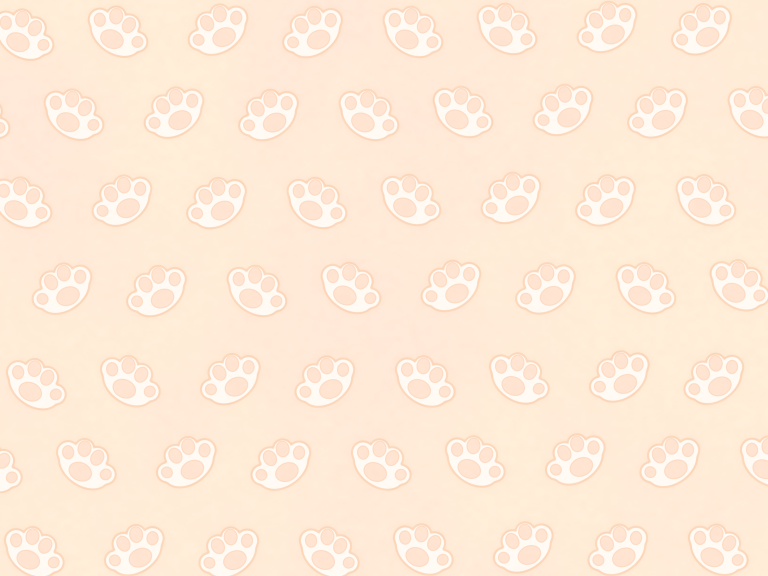
Write a Shadertoy shader that draws this pattern.

```glsl
// Staggered rows of cream paw prints, mirrored in pairs, on mottled peach paper.

// Layout, in canvas heights; four rows by four columns make one block
const float PAW_RADIUS   = 0.0527;
const vec2  FIRST_PAW    = vec2(0.0417, 0.0616);   // from the top left
const vec2  BLOCK        = vec2(0.6753, 0.6068);
const float BLOCK_SHIFT  = 0.0214;                 // sideways step per block down
const float BLOCK_RISE   = 0.0047;                 // upward step per block across
const vec4  ROW_SHIFT    = vec4(0.0, -0.0764, -0.1667, -0.2709);
const vec4  ROW_DROP     = vec4(0.0, 0.1441, 0.2969, 0.4497);
const vec4  COLUMN_SHIFT = vec4(0.0, 0.1632, 0.3368, 0.5009);
const vec4  COLUMN_RISE  = vec4(0.0, 0.0052, 0.0087, 0.0045);

// Paw shape, in paw radii
const vec4 TOES[4] = vec4[4](                      // centre, radii
    vec4(-0.60,  0.42, 0.20, 0.235),
    vec4(-0.06,  0.54, 0.23, 0.275),
    vec4( 0.36,  0.24, 0.22, 0.275),
    vec4( 0.64, -0.31, 0.19, 0.20));
const vec4  TOE_TILT      = vec4(0.10, -0.12, -0.50, -0.90);
const vec4  LOBE_RADIUS   = vec4(0.40, 0.35, 0.39, 0.36);
const vec4  PAD           = vec4(-0.20, -0.22, 0.40, 0.31);
const float PAD_TILT      = -0.42;
const vec4  PALM          = vec4(-0.07, -0.07, 0.95, 0.66);
const float PALM_TILT     = -0.61;
const float OUTLINE_WIDTH = 0.068;
const float RIM_WIDTH     = 0.035;

// Colours
const vec3 PAPER_PINK  = vec3(1.0, 0.912, 0.845);
const vec3 PAPER_CREAM = vec3(1.0, 0.931, 0.845);
const vec3 FUR         = vec3(1.0, 0.980, 0.952);
const vec3 OUTLINE     = vec3(0.985, 0.835, 0.720);
const vec3 PAD_FILL    = vec3(0.998, 0.894, 0.820);
const vec3 PAD_RIM     = vec3(0.990, 0.855, 0.760);
const float GRAIN      = 0.022;

float hash(vec2 p) {
    vec3 q = fract(p.xyx * 0.1031);
    q += dot(q, q.yzx + 33.33);
    return fract((q.x + q.y) * q.z);
}

float noise(vec2 p) {
    vec2 cell = floor(p), f = fract(p);
    f = f * f * (3.0 - 2.0 * f);
    return mix(mix(hash(cell), hash(cell + vec2(1, 0)), f.x),
               mix(hash(cell + vec2(0, 1)), hash(cell + vec2(1, 1)), f.x), f.y);
}

float fbm(vec2 p) {
    float sum = 0.0, weight = 0.5;
    for (int i = 0; i < 4; i++) {
        sum += weight * noise(p);
        p = p * 2.03 + 17.7;
        weight *= 0.5;
    }
    return sum / 0.9375;
}

// Approximate distance to a tilted ellipse given as centre and radii
float ellipseDistance(vec2 p, vec4 shape, float tilt) {
    float c = cos(tilt), s = sin(tilt);
    p = mat2(c, -s, s, c) * (p - shape.xy);
    float k0 = max(length(p / shape.zw), 0.001);
    float k1 = max(length(p / (shape.zw * shape.zw)), 0.001);
    return k0 * (k0 - 1.0) / k1;
}

float smoothUnion(float a, float b, float k) {
    float h = max(k - abs(a - b), 0.0) / k;
    return min(a, b) - 0.25 * h * h * k;
}

// x: distance to the silhouette, y: distance to the pads
vec2 pawDistance(vec2 p) {
    float body = ellipseDistance(p, PALM, PALM_TILT);
    float pads = ellipseDistance(p, PAD, PAD_TILT);
    for (int i = 0; i < 4; i++) {
        body = smoothUnion(body, length(p - TOES[i].xy) - LOBE_RADIUS[i], 0.06);
        pads = min(pads, ellipseDistance(p, TOES[i], TOE_TILT[i]));
    }
    return vec2(body, pads);
}

// Position relative to the closest paw, y up, in paw radii
vec2 pawSpace(vec2 p) {
    vec2 pitch = BLOCK / 4.0;
    float slope = BLOCK_RISE / BLOCK.x;
    int row = int(round((p.y + p.x * slope - FIRST_PAW.y) / pitch.y + 0.04));
    float blockRow = float(row >> 2);
    float rowStart = FIRST_PAW.x + ROW_SHIFT[row & 3] + blockRow * BLOCK_SHIFT;
    int column = int(round((p.x - rowStart) / pitch.x));
    float blockColumn = float(column >> 2);
    int place = column & 3;
    vec2 centre = vec2(rowStart + blockColumn * BLOCK.x + COLUMN_SHIFT[place],
                       FIRST_PAW.y + blockRow * BLOCK.y + ROW_DROP[row & 3]
                       - COLUMN_RISE[place] - blockColumn * BLOCK_RISE);
    vec2 local = (p - centre) / PAW_RADIUS;
    return vec2(place < 2 ? local.x : -local.x, -local.y);
}

void mainImage(out vec4 fragColor, in vec2 fragCoord) {
    vec2 p = vec2(fragCoord.x, iResolution.y - fragCoord.y) / iResolution.y;
    float soft = 0.7 / (iResolution.y * PAW_RADIUS);

    // Paper: broad warm patches and fine fibres
    float patches = smoothstep(0.25, 0.75, fbm(p * 3.5 + 4.0));
    float fibres = fbm(p * vec2(75.0, 95.0)) - 0.5;
    vec3 color = mix(PAPER_PINK, PAPER_CREAM, patches);
    color += GRAIN * fibres * vec3(0.3, 0.8, 1.0);

    // Paw: faint halo, outline, fur, then rimmed pads
    vec2 d = pawDistance(pawSpace(p));
    float ink = 0.88 + 0.24 * (noise(p * 60.0) - 0.5);
    color = mix(color, OUTLINE, 0.16 * exp(-max(d.x, 0.0) * 14.0));
    color = mix(color, OUTLINE, ink * (1.0 - smoothstep(-soft, soft, d.x)));
    color = mix(color, FUR + 0.01 * fibres, 1.0 - smoothstep(-soft, soft, d.x + OUTLINE_WIDTH));
    color = mix(color, PAD_RIM, 1.0 - smoothstep(-soft, soft, d.y));
    color = mix(color, PAD_FILL + 0.015 * fibres, 1.0 - smoothstep(-soft, soft, d.y + RIM_WIDTH));

    fragColor = vec4(clamp(color, 0.0, 1.0), 1.0);
}
```
